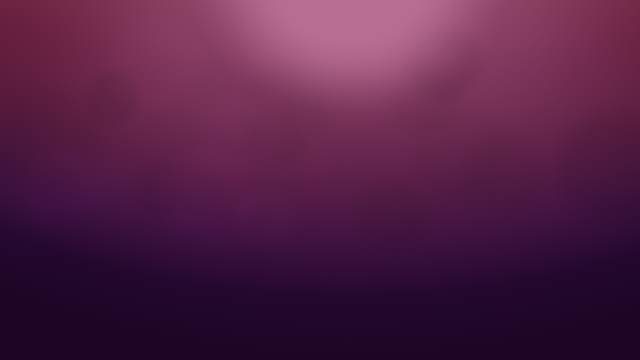
Give the GLSL for this background, as a WebGL 2 fragment shader.

```glsl
#version 300 es
precision highp float;
// A plum and rose backdrop: glow from above, faint soft discs and fine diagonal hatching.

uniform vec2 u_resolution;
out vec4 fragColor;

// Lengths are in canvas heights
const vec3 RAMP[7] = vec3[7](
    vec3(0.115, 0.020, 0.150), vec3(0.140, 0.030, 0.180),
    vec3(0.255, 0.075, 0.255), vec3(0.365, 0.125, 0.285),
    vec3(0.460, 0.190, 0.340), vec3(0.530, 0.240, 0.385),
    vec3(0.570, 0.280, 0.410));
const vec3 GLOW_COLOR = vec3(0.72, 0.43, 0.57);
const vec3 SIDE_TINT = vec3(0.82, 0.58, 0.68);
const vec2 GLOW_CENTER = vec2(0.972, 1.08);
const vec2 GLOW_RADIUS = vec2(0.37, 0.35);
const float SIDE_DROP = 0.20;
const int DISC_COUNT = 26;
const float DISC_STRENGTH = 0.14;
const float STRIPE_PERIOD = 0.0088;
const float STRIPE_STRENGTH = 0.068;

float hash(float n) {
    return fract(sin(n * 127.1) * 43758.5453);
}

// Smooth vertical colour ramp, dark at 0 and rose at 1
vec3 rampColor(float height) {
    float t = clamp(height, 0.0, 1.0) * 6.0;
    int i = min(int(t), 5);
    return mix(RAMP[i], RAMP[i + 1], t - float(i));
}

// Signed sum of blurred discs scattered over the middle band
float softDiscs(vec2 p, float aspect) {
    float sum = 0.0;
    for (int i = 0; i < DISC_COUNT; i++) {
        float seed = float(i) + 1.0;
        vec2 center = vec2(hash(seed) * aspect, mix(0.25, 0.85, hash(seed + 40.3)));
        float radius = mix(0.08, 0.18, hash(seed + 80.7));
        float disc = 1.0 - smoothstep(0.6, 1.15, length(p - center) / radius);
        sum += disc * (hash(seed + 120.9) - 0.55);
    }
    return sum;
}

// Diagonal hatching, faded out when finer than the pixel grid
float hatching(vec2 p) {
    float phase = (p.x - p.y) / STRIPE_PERIOD;
    float pixelSpan = 1.0 / (u_resolution.y * STRIPE_PERIOD);
    float visible = 1.0 - smoothstep(0.4, 0.7, pixelSpan);
    return cos(6.28318 * phase) * visible;
}

void main() {
    vec2 p = gl_FragCoord.xy / u_resolution.y;
    float aspect = u_resolution.x / u_resolution.y;
    // Keep the layout centred on other canvas shapes
    vec2 q = vec2(p.x - 0.5 * aspect + 0.889, p.y);
    float dx = q.x - GLOW_CENTER.x;

    // Arched base gradient with redder upper corners
    vec3 color = rampColor(q.y - SIDE_DROP * dx * dx);
    float side = smoothstep(0.35, 0.95, abs(dx));
    color *= mix(vec3(1.0), SIDE_TINT, side * smoothstep(0.4, 0.95, q.y));

    // Faint discs, vanishing toward the floor
    float lit = smoothstep(0.12, 0.4, q.y);
    color *= 1.0 + DISC_STRENGTH * lit * softDiscs(p, aspect);

    // Broad light at the top
    float d = length((q - GLOW_CENTER) / GLOW_RADIUS);
    float glow = 1.0 - smoothstep(0.5, 1.25, d);
    color = mix(color, GLOW_COLOR, glow);

    // Hatching is strongest at the sides and absent in the glow
    float hatch = STRIPE_STRENGTH * lit * (1.0 - glow) * mix(0.7, 1.3, side);
    color *= 1.0 + hatch * hatching(p);

    fragColor = vec4(clamp(color, 0.0, 1.0), 1.0);
}
```
